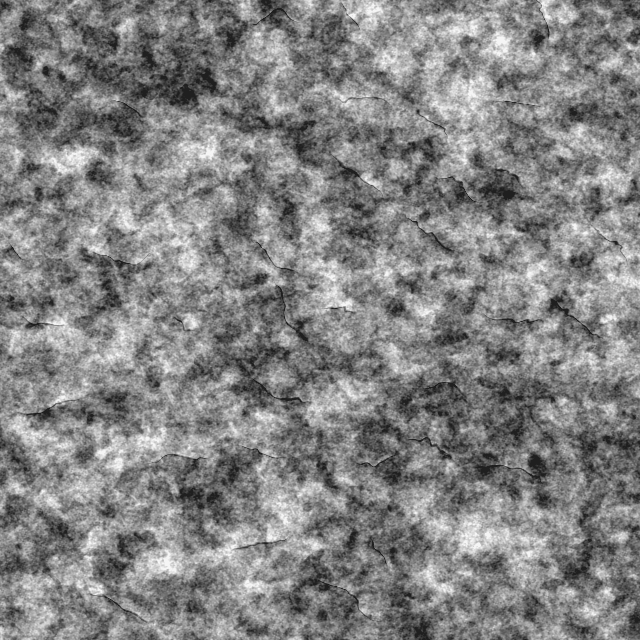
Write a three.js fragment shader that draws this texture.

```glsl
varying vec2 vUv;

const float MEAN_GREY = 0.525;
const float CRACK_GRID = 8.0;

float hash(vec2 p) {
  vec3 h = fract(vec3(p.xyx) * 0.1031);
  h += dot(h, h.yzx + 33.33);
  return fract((h.x + h.y) * h.z);
}

mat2 rotation(float angle) {
  float c = cos(angle), s = sin(angle);
  return mat2(c, s, -s, c);
}

// Smooth value noise centred on zero
float noise(vec2 p) {
  vec2 cell = floor(p), f = fract(p);
  vec2 u = f * f * (3.0 - 2.0 * f);
  float low = mix(hash(cell), hash(cell + vec2(1.0, 0.0)), u.x);
  float high = mix(hash(cell + vec2(0.0, 1.0)), hash(cell + 1.0), u.x);
  return mix(low, high, u.y) - 0.5;
}

// One noise layer, turned and shifted so that no two lattices line up
float layer(vec2 p, float frequency, float seed) {
  return noise(rotation(seed * 1.7) * p * frequency + seed * 37.3 + 500.0);
}

vec2 warp(vec2 p, float frequency, float amount) {
  return p + amount * vec2(layer(p, frequency, 1.0), layer(p, frequency, 2.0));
}

// Clumps of mineral, from broad patches down to fine flecks
float mottling(vec2 p) {
  vec2 ragged = warp(warp(p, 38.0, 0.016), 130.0, 0.009);
  float tone = 0.20 * layer(ragged, 9.0, 3.0);
  tone += 0.34 * layer(ragged, 23.0, 4.0);
  tone += 0.40 * layer(ragged, 46.0, 5.0);
  tone += 0.27 * layer(ragged, 92.0, 6.0);
  tone += 0.20 * layer(p, 185.0, 7.0);
  return tone;
}

float pits(vec2 p, float frequency) {
  float depth = layer(warp(p, 110.0, 0.012), frequency, 8.0);
  return smoothstep(0.24, 0.40, depth);
}

// A short crooked fracture: dark seam, pale lip above, shade below
float fracture(vec2 q, float reach, float width) {
  float along = 1.0 - smoothstep(0.45 * reach, reach, abs(q.x));
  float seam = 1.0 - smoothstep(0.3 * width, 1.6 * width, abs(q.y));
  float upper = smoothstep(-width, width, q.y);
  float relief = mix(-0.14, 0.12, upper) * exp(-abs(q.y) * 11.0);
  return along * (relief - 0.26 * seam);
}

// Fractures scattered over a grid, mostly falling towards the right
float fractures(vec2 p, float grid) {
  vec2 g = warp(warp(p, 26.0, 0.032), 95.0, 0.009) * grid;
  vec2 home = floor(g);
  float tone = 0.0;
  for (int y = -1; y <= 1; y++) {
    for (int x = -1; x <= 1; x++) {
      vec2 cell = home + vec2(float(x), float(y));
      vec2 id = cell + 71.0;
      vec2 centre = cell + 0.2 + 0.6 * vec2(hash(id), hash(id + 19.0));
      float angle = 0.55 + 1.7 * (hash(id + 43.0) - 0.5);
      float reach = mix(0.22, 0.6, hash(id + 67.0));
      float present = step(0.5, hash(id + 89.0));
      tone += present * fracture(rotation(angle) * (g - centre), reach, 0.012);
    }
  }
  return tone;
}

// Fine speckle over the whole surface
float grain(vec2 p) {
  return 0.22 * layer(p, 400.0, 9.0) + 0.12 * layer(p, 290.0, 10.0);
}

void main() {
  vec2 p = vUv * vec2(1.0, 1.12);
  float grey = MEAN_GREY + mottling(p);
  grey -= 0.16 * pits(p, 52.0);
  grey += fractures(p, CRACK_GRID);
  grey += grain(p);
  gl_FragColor = vec4(vec3(clamp(grey, 0.12, 0.96)), 1.0);
}
```
